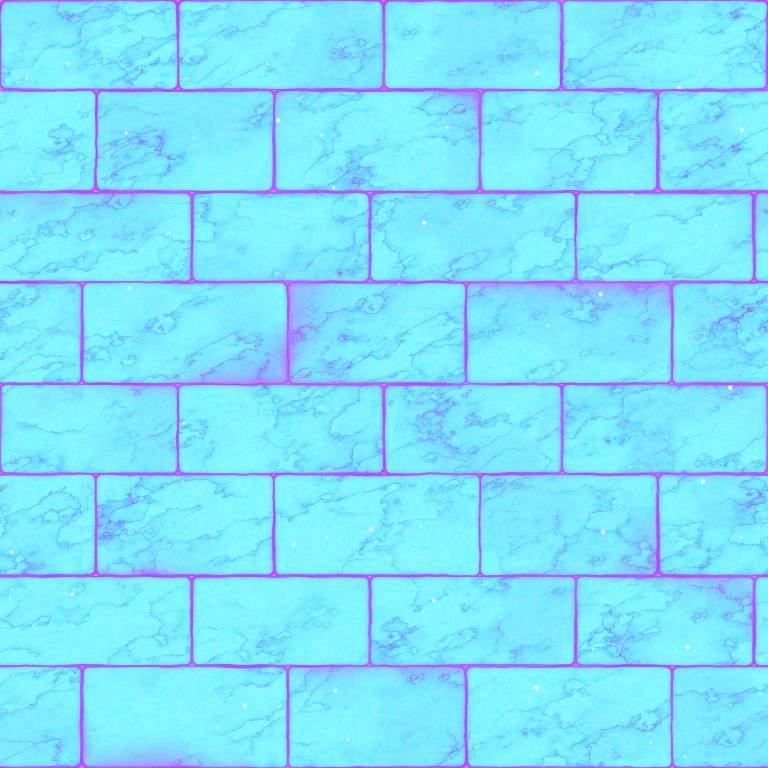
Give the GLSL for this texture map, as a WebGL 2 fragment shader.

```glsl
#version 300 es
precision highp float;
// Draws a tiling false-colour depth map of cracked stone bricks with violet joints.

uniform vec2 u_resolution;
out vec4 fragColor;

// Layout: each pair holds a short and a long brick, or a low and a tall row
const float COLUMN_PAIRS = 2.0;
const float ROW_PAIRS = 4.0;
const float COLUMN_SPLIT = 0.4635;
const float ROW_SPLIT = 0.469;
const float ROW_SHIFT = 0.125;

// Joints, in canvas units
const float JOINT_HALF = 0.0018;
const float CORNER_RADIUS = 0.007;
const float WOBBLE = 0.0026;
const float HALO_REACH = 0.0022;
const float WEAR_REACH = 0.024;

// Stone surface
const float CRACK_FREQ = 6.0;
const float CRACK_LINE = 0.34;
const float CRACK_SHADE = 0.2;
const float VEIN = 0.2;
const float GRAIN_DEPTH = 0.1;
const vec3 GRAIN_LIGHT = vec3(0.15, 0.045, 0.0);
const float SPECK_CELLS = 15.0;
const float SPECK_CHANCE = 0.22;

// Colours from the raised face down to the joint
const vec3 DEPTH_RAMP[6] = vec3[6](
  vec3(0.52, 0.98, 1.0), vec3(0.48, 0.90, 1.0), vec3(0.50, 0.80, 1.0),
  vec3(0.56, 0.67, 1.0), vec3(0.65, 0.51, 1.0), vec3(0.71, 0.28, 1.0));
const vec3 PINK = vec3(0.80, 0.62, 0.97);
const vec3 SPECK = vec3(0.93, 0.98, 1.0);

float hash(vec2 p) {
  vec3 q = fract(p.xyx * 0.1031);
  q += dot(q, q.yzx + 33.33);
  return fract((q.x + q.y) * q.z);
}

// Value noise over the unit square that wraps after a whole number of cells
float noise(vec2 uv, float cells) {
  vec2 p = uv * cells;
  vec2 i = floor(p), f = p - i;
  f = f * f * f * (f * (f * 6.0 - 15.0) + 10.0);
  vec2 a = mod(i, cells), b = mod(i + 1.0, cells);
  return mix(mix(hash(a), hash(vec2(b.x, a.y)), f.x),
             mix(hash(vec2(a.x, b.y)), hash(b), f.x), f.y);
}

float fbm(vec2 uv, float cells, int octaves) {
  float sum = 0.0, total = 0.0, gain = 1.0;
  for (int i = 0; i < octaves; i++) {
    sum += gain * noise(uv + 0.173 * float(i), cells);
    total += gain;
    gain *= 0.57;
    cells *= 2.0;
  }
  return sum / total;
}

// Splits an axis into uneven pairs: index, offset from cell centre, half size
vec3 splitAxis(float v, float pairs, float split) {
  float p = fract(v) * pairs, f = fract(p);
  float second = step(split, f);
  float centre = mix(0.5 * split, 0.5 + 0.5 * split, second);
  float halfSize = 0.5 * mix(split, 1.0 - split, second);
  return vec3(floor(p) * 2.0 + second, (f - centre) / pairs, halfSize / pairs);
}

float roundedBox(vec2 p, vec2 halfSize, float radius) {
  vec2 q = abs(p) - halfSize + radius;
  return length(max(q, 0.0)) + min(max(q.x, q.y), 0.0) - radius;
}

vec3 depthColour(float depth) {
  float d = clamp(depth, 0.0, 1.0) * 5.0;
  int i = min(int(d), 4);
  return mix(DEPTH_RAMP[i], DEPTH_RAMP[i + 1], d - float(i));
}

// Ragged ledges, sharp on one side and fading on the other, with fine veins
float cracks(vec2 uv, vec2 seed) {
  vec2 slanted = vec2(uv.x + uv.y, 2.0 * uv.y - uv.x);
  float sum = 0.0;
  for (int i = 0; i < 3; i++) {
    float s = fbm(slanted + seed + 0.37 * float(i), CRACK_FREQ, 6) - 0.5;
    float ledge = smoothstep(0.0, 0.006, s);
    float mask = smoothstep(0.44, 0.74, fbm(uv + seed.yx + 0.29 * float(i), 9.0, 3));
    sum += mask * ledge * (CRACK_LINE * exp(-s * 80.0) + CRACK_SHADE * exp(-s * 22.0));
    sum += VEIN * sqrt(mask) * exp(-abs(s) * 150.0);
  }
  return sum;
}

void main() {
  vec2 uv = gl_FragCoord.xy / u_resolution;
  float pixel = 1.0 / min(u_resolution.x, u_resolution.y);

  // Brick layout with slightly uneven edges
  vec2 bend = vec2(fbm(uv, 40.0, 3), fbm(uv + 0.41, 40.0, 3)) - 0.5;
  vec2 p = uv + WOBBLE * bend;
  vec3 row = splitAxis(1.0 - p.y, ROW_PAIRS, ROW_SPLIT);
  vec3 column = splitAxis(p.x - row.x * ROW_SHIFT, COLUMN_PAIRS, COLUMN_SPLIT);
  vec2 id = vec2(column.x, row.x);
  vec2 local = vec2(column.y, row.y), halfSize = vec2(column.z, row.z);
  vec2 seed = vec2(hash(id + 3.7), hash(id + 19.3));
  float gap = JOINT_HALF * mix(0.6, 1.4, noise(uv + 0.2, 16.0));
  float edge = roundedBox(local, halfSize - gap, CORNER_RADIUS);
  float inside = min(edge, 0.0);

  // Stone face: mottling, grain, cracks and borders worn on one side
  float patches = fbm(uv + seed, 8.0, 4);
  vec2 diagonal = vec2(uv.x + uv.y, uv.y - uv.x);
  float grain = 0.6 * noise(diagonal, 270.0) + 0.4 * noise(uv, 190.0);
  float crack = cracks(uv, seed);
  float side = dot(local / halfSize, seed * 2.0 - 1.0);
  float worn = smoothstep(0.5, 0.9, hash(id + 41.9)) * smoothstep(0.1, 0.8, side);
  float wear = worn * smoothstep(0.3, 0.65, patches) * exp(inside / WEAR_REACH);
  float halo = exp(inside / HALO_REACH) * mix(0.1, 0.45, noise(uv + 0.6, 18.0));
  float depth = GRAIN_DEPTH * grain * grain + 0.12 * smoothstep(0.52, 0.75, patches);
  depth += crack + 0.5 * wear + halo;
  vec3 colour = depthColour(min(depth, 0.82));
  colour.r -= 0.2 * min(crack, 0.7);
  colour = mix(colour, PINK, 0.3 * wear + 0.3 * halo);
  colour += GRAIN_LIGHT * (grain - 0.5);

  // Pale mineral specks
  vec2 cell = floor(uv * SPECK_CELLS);
  vec2 jitter = 0.2 + 0.6 * vec2(hash(cell + 7.1), hash(cell + 53.2));
  float radius = mix(0.0009, 0.0028, hash(cell + 91.4));
  float speck = length(uv - (cell + jitter) / SPECK_CELLS) - radius;
  float shown = step(hash(cell + 23.8), SPECK_CHANCE);
  colour = mix(colour, SPECK, shown * (1.0 - smoothstep(-pixel, pixel, speck)));

  // Violet joints, paler where corners meet
  float soft = max(0.0007, 0.6 * pixel);
  float joint = smoothstep(-soft, soft, edge);
  float junction = smoothstep(gap, gap + 0.003, edge);
  vec3 jointColour = depthColour(mix(0.88, 1.0, noise(uv + 0.8, 30.0)));
  jointColour = mix(jointColour, PINK, 0.75 * junction);
  fragColor = vec4(mix(colour, jointColour, joint), 1.0);
}
```
